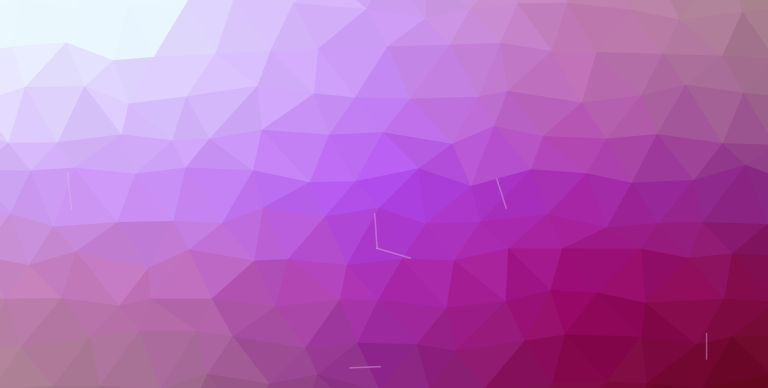
A Shadertoy shader for this background:

```glsl
// Low-poly gradient: a staggered lattice of jittered vertices forms flat facets.
// Each facet takes one colour, the mean of a palette read across and a palette
// read downwards, so hue runs from icy white through violet to dark wine.

const vec2 GRID = vec2(14.0, 9.4);   // columns and rows of the mesh

float hash(vec2 p) {
    p = fract(p * vec2(0.1031, 0.1137) + 0.17);
    p += dot(p, p.yx + 33.3);
    return fract((p.x + p.y) * p.x * 7.13);
}

// Lattice vertex in 0..1 canvas coordinates; odd rows shift by half a cell
vec2 meshVertex(vec2 id) {
    vec2 jitter = vec2(hash(id), hash(id + 57.0)) - 0.5;
    return (id + vec2(0.5 * mod(id.y, 2.0), 0.15) + 0.52 * jitter) / GRID;
}

// Five evenly spaced stops, blended linearly
vec3 palette(float t) {
    vec3 c = mix(vec3(0.93, 0.98, 1.0), vec3(0.85, 0.77, 0.99), clamp(t * 4.0, 0.0, 1.0));
    c = mix(c, vec3(0.69, 0.28, 0.93), clamp(t * 4.0 - 1.0, 0.0, 1.0));
    c = mix(c, vec3(0.62, 0.04, 0.43), clamp(t * 4.0 - 2.0, 0.0, 1.0));
    return mix(c, vec3(0.38, 0.03, 0.10), clamp(t * 4.0 - 3.0, 0.0, 1.0));
}

vec3 facetColor(vec2 center, float seed) {
    vec2 c = clamp(center, 0.0, 1.0);
    vec3 color = 0.5 * (palette(c.x) + palette(1.0 - c.y));
    // Pale, nearly flat patch in the upper left corner
    float patchMask = (1.0 - smoothstep(0.21, 0.25, c.x)) * smoothstep(0.83, 0.88, c.y);
    color = mix(color, vec3(0.92, 0.98, 0.995), 0.85 * patchMask);
    return color + (seed - 0.5) * 0.035 * (1.0 - patchMask);
}

// Signed distance to the line a-b, positive on its left
float edgeSide(vec2 p, vec2 a, vec2 b) {
    vec2 e = normalize(b - a);
    return e.x * (p.y - a.y) - e.y * (p.x - a.x);
}

float segmentDistance(vec2 p, vec2 a, vec2 b) {
    vec2 e = b - a;
    return length(p - a - e * clamp(dot(p - a, e) / dot(e, e), 0.0, 1.0));
}

void mainImage(out vec4 fragColor, in vec2 fragCoord) {
    vec2 uv = fragCoord / iResolution.xy;
    vec2 scale = vec2(iResolution.x / iResolution.y, 1.0);
    vec2 p = uv * scale;
    float pixel = 1.0 / iResolution.y;
    vec2 home = floor(uv * GRID);

    // Blend nearby facets by their antialiased coverage
    vec4 sum = vec4(0.0);
    for (int j = -1; j <= 1; j++)
    for (int i = -2; i <= 1; i++)
    for (int k = 0; k < 2; k++) {
        vec2 id = home + vec2(i, j);
        bool odd = mod(id.y, 2.0) > 0.5;
        bool first = k == 0;
        vec2 a = meshVertex(id + (odd || first ? vec2(0.0) : vec2(1.0, 0.0)));
        vec2 b = meshVertex(id + (first ? vec2(1.0, 0.0) : vec2(1.0)));
        vec2 c = meshVertex(id + (odd && first ? vec2(1.0) : vec2(0.0, 1.0)));
        float inside = min(edgeSide(p, a * scale, b * scale),
                       min(edgeSide(p, b * scale, c * scale),
                           edgeSide(p, c * scale, a * scale)));
        float coverage = clamp(0.5 + inside / pixel, 0.0, 1.0);
        vec3 color = facetColor((a + b + c) / 3.0, hash(id + 19.0 * float(k) + 5.0));
        sum += coverage * vec4(color, 1.0);
    }
    vec3 color = sum.rgb / max(sum.a, 0.001);

    // Faint hairline gaps between facets: start and end in canvas coordinates
    vec4 gaps[6] = vec4[6](
        vec4(0.488, 0.448, 0.491, 0.360), vec4(0.491, 0.360, 0.534, 0.335),
        vec4(0.647, 0.538, 0.659, 0.464), vec4(0.920, 0.140, 0.920, 0.075),
        vec4(0.456, 0.052, 0.495, 0.055), vec4(0.088, 0.555, 0.093, 0.460));
    for (int n = 0; n < 6; n++) {
        float d = segmentDistance(p, gaps[n].xy * scale, gaps[n].zw * scale);
        float line = 1.0 - smoothstep(0.0005, 0.0005 + 1.2 * pixel, d);
        color = mix(color, vec3(0.88, 0.72, 0.92), 0.4 * line);
    }
    fragColor = vec4(clamp(color, 0.0, 1.0), 1.0);
}
```
